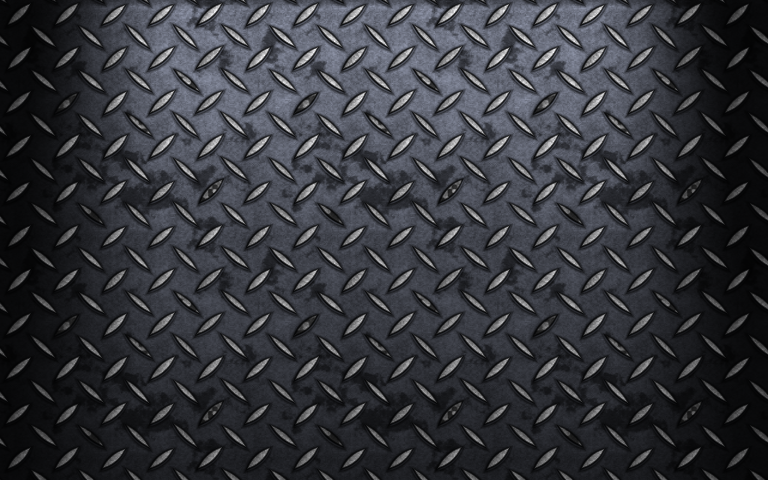
A Shadertoy shader for this texture:

```glsl
// Dark steel tread plate: crossed almond lugs, worn and lit by a spotlight from above.

// Layout, in canvas heights
const vec2  PITCH   = vec2(0.0998, 0.0925);   // spacing of lugs of one direction
const vec2  ORIGIN  = vec2(0.0392, 0.0467);   // centre of the first rising lug
const float TILE    = 5.0;                    // wear repeats every TILE lugs
const float TILT    = 0.74;                   // lug angle in radians
const vec2  RISING  = vec2(0.0320, 0.0070);   // half length, half width of the facet
const vec2  FALLING = vec2(0.0325, 0.0051);
const float RIM     = 0.0026;                 // dark bevel around the facet
const float SHADOW  = 0.0085;                 // softness of the shadow
const float JITTER  = 0.0022;

// Colours and light
const vec3  STEEL      = vec3(0.96, 1.0, 1.13);
const vec3  FACET      = vec3(0.96, 0.96, 0.97);
const vec3  BEVEL      = vec3(0.010, 0.012, 0.016);
const float LIGHT_TOP  = 0.50;
const float LIGHT_BASE = 0.125;
const float LIGHT_SIDE = 0.036;
const float GRAIN      = 0.42;
const float WORN_SHARE = 0.10;

float hash(vec2 p) {
    return fract(sin(dot(p, vec2(127.1, 311.7))) * 43758.5453);
}

// Value noise that wraps with the wear tile
float noise(vec2 g, vec2 freq) {
    vec2 x = g * freq, i = floor(x), f = fract(x), period = TILE * freq;
    f = f * f * (3.0 - 2.0 * f);
    vec2 a = floor(mod(i + 0.5, period)), b = floor(mod(i + 1.5, period));
    return mix(mix(hash(a), hash(vec2(b.x, a.y)), f.x),
               mix(hash(vec2(a.x, b.y)), hash(b), f.x), f.y);
}

float fbm(vec2 g) {
    float sum = 0.0, amp = 0.5, freq = 2.0;
    for (int k = 0; k < 5; k++) {
        sum += amp * noise(g, vec2(freq));
        amp *= 0.6;
        freq *= 2.0;
    }
    return sum / 1.15;
}

// Signed distance to a lens; size is half length, half width
float lens(vec2 p, vec2 size) {
    float radius = dot(size, size) / (2.0 * size.y);
    return length(vec2(p.x, abs(p.y) + radius - size.y)) - radius;
}

// Plate brightness: spotlight fading downwards and to both sides
float spotlight(vec2 uv) {
    float spread = 0.05 * (1.0 - uv.y);
    float sides = smoothstep(0.04 - spread, 0.24, uv.x)
                * (1.0 - smoothstep(0.76, 0.95 + spread, uv.x));
    float level = mix(LIGHT_BASE, LIGHT_TOP, pow(uv.y, 1.2));
    level *= mix(0.6, 1.0, smoothstep(0.0, 0.02, 1.0 - uv.y));
    return mix(LIGHT_SIDE, level, sides);
}

// Bare plate with stains, grime and fine grain
vec3 plate(vec2 g, float light) {
    float stain = fbm(g);
    float grain = 0.5 * noise(g, vec2(40.0)) + 0.5 * noise(g, vec2(21.0)) - 0.5;
    float grime = smoothstep(0.55, 0.70, fbm(g + 1.73));
    float scratch = smoothstep(0.90, 1.0, noise(g, vec2(5.0, 44.0)));
    float shade = 0.74 + 0.56 * stain + GRAIN * grain;
    shade *= 1.0 - 0.5 * grime;
    shade += 0.2 * scratch;
    return STEEL * light * shade;
}

// Lays one diagonal family of lugs over the colour
vec3 addLugs(vec3 col, vec2 p, vec2 g, vec2 origin, float tilt, vec2 size, float light) {
    float px = 1.0 / iResolution.y;
    vec2 cell = floor((p - origin) / PITCH + 0.5);
    vec2 id = floor(mod(cell + 0.5, TILE)) + 17.0 * step(0.0, tilt);
    vec2 wobble = vec2(hash(id + 3.1), hash(id + 7.7)) - 0.5;
    vec2 q = p - origin - cell * PITCH - 2.0 * JITTER * wobble;
    tilt += 0.10 * wobble.x;
    size *= 1.0 + 0.12 * wobble.yx;
    vec2 axis = vec2(cos(tilt), sin(tilt));
    mat2 toLug = mat2(axis.x, -axis.y, axis.y, axis.x);
    vec2 along = toLug * q;

    // Soft shadow below, then the dark bevel and its lit lower lip
    float shadowDist = lens(toLug * (q + vec2(0.0005, 0.003)), size + 0.002);
    col *= 1.0 - 0.78 * (1.0 - smoothstep(-0.001, SHADOW, shadowDist));
    float body = lens(toLug * (q + vec2(0.0006, 0.0009)), size + vec2(0.004, RIM));
    col = mix(col, BEVEL, 0.96 * (1.0 - smoothstep(-px, px, body)));
    float lip = 1.0 - smoothstep(0.0, 0.0008 + px, abs(body - 0.0010));
    col += STEEL * light * 0.5 * lip * smoothstep(0.0, 0.006, -along.y);

    // Polished top, scuffed on the worn lugs
    float worn = step(1.0 - WORN_SHARE, hash(id + 11.3));
    float rub = noise(g, vec2(11.0));
    float glow = 0.20 + 0.80 * sqrt(clamp(light / LIGHT_TOP, 0.0, 1.0));
    float shade = 0.74 - 0.20 * along.y / size.y + 0.16 * along.x / size.x;
    shade *= 0.72 + 0.36 * noise(g, vec2(32.0)) + 0.18 * hash(id + 5.9);
    shade *= 1.0 - worn * mix(0.15, 0.75, smoothstep(0.25, 0.7, rub));
    float facetDist = lens(along, size);
    shade *= mix(1.0, 0.7, smoothstep(-0.0020, 0.0, facetDist));
    return mix(col, FACET * glow * shade, 1.0 - smoothstep(-px, px, facetDist));
}

void mainImage(out vec4 fragColor, in vec2 fragCoord) {
    vec2 uv = fragCoord / iResolution.xy;
    vec2 p = fragCoord / iResolution.y;
    vec2 g = (p - ORIGIN) / PITCH;
    float light = spotlight(uv);

    vec3 col = plate(g, light);
    col = addLugs(col, p, g, ORIGIN, TILT, RISING, light);
    col = addLugs(col, p, g, ORIGIN + 0.5 * PITCH, -TILT, FALLING, light);
    fragColor = vec4(clamp(col, 0.0, 1.0), 1.0);
}
```
